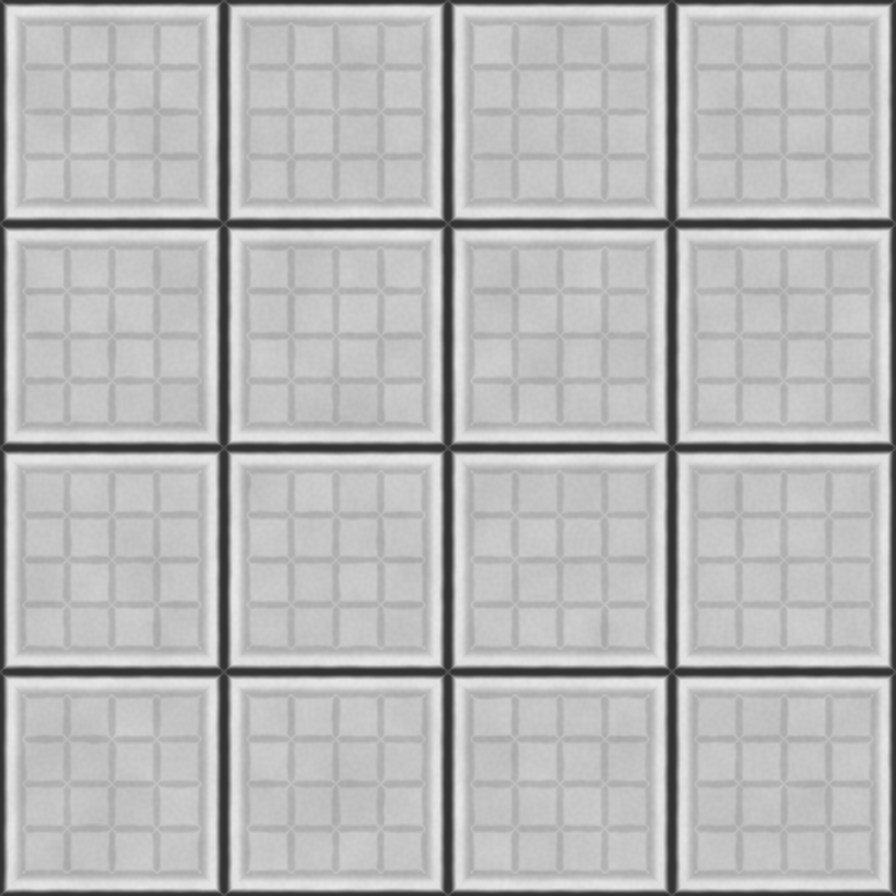
Reproduce this pattern procedurally as a Shadertoy shader.

```glsl
// Pale grey square tiles, four by four, parted by dark soft joints.
// Each tile has a bright mitred rim around four by four shallow pads;
// distances to the nearest edges give the shading, wrapped noise the wear.

const float TILES = 4.0;    // tiles across and down
const float PADS = 4.0;     // pads across one tile
const float BORDER = 0.1;   // rim width, in tiles
const float PITCH = 0.2;    // pad spacing, in tiles

const float JOINT_GREY = 0.2;
const float RIM_GREY = 0.88;
const float SLOPE_GREY = 0.715;
const float GROOVE_GREY = 0.69;
const float PAD_GREY = 0.775;

vec2 hash2(vec2 p) {
    vec3 q = fract(p.xyx * vec3(0.1031, 0.1030, 0.0973));
    q += dot(q, q.yzx + 33.33);
    return fract((q.xx + q.yz) * q.zy);
}

// Dot product of a lattice gradient with the offset from that lattice point
float gradientDot(vec2 cell, vec2 corner, vec2 f, float period) {
    float angle = 6.28318 * hash2(mod(cell + corner, period) + period).x;
    return dot(vec2(cos(angle), sin(angle)), f - corner);
}

// Gradient noise that wraps after a whole number of lattice cells
float wrapNoise(vec2 uv, float period) {
    vec2 p = uv * period;
    vec2 cell = floor(p);
    vec2 f = p - cell;
    vec2 w = f * f * f * (f * (f * 6.0 - 15.0) + 10.0);
    float low = mix(gradientDot(cell, vec2(0, 0), f, period),
                    gradientDot(cell, vec2(1, 0), f, period), w.x);
    float high = mix(gradientDot(cell, vec2(0, 1), f, period),
                     gradientDot(cell, vec2(1, 1), f, period), w.x);
    return mix(low, high, w.y);
}

// Soft diagonal where two perpendicular lines cross
float mitre(vec2 dist, float width, float reach) {
    float across = (dist.x - dist.y) / width;
    return exp(-across * across) * (1.0 - smoothstep(0.0, reach, max(dist.x, dist.y)));
}

// Pads and the grooves between them; edge is the distance to the tile edge
float padShade(vec2 local, vec2 tile, float edge, float wobble) {
    vec2 grid = (local - BORDER) / PITCH;
    vec2 lines = abs(grid - round(grid)) * PITCH;
    float inside = step(BORDER, edge);
    float dist = mix(BORDER - edge, min(lines.x, lines.y), inside);

    vec2 pad = clamp(floor(grid), 0.0, PADS - 1.0);
    float tint = (hash2(tile * PADS + pad + 7.0).x - 0.5) * 0.024;
    float groove = GROOVE_GREY + 0.055 * inside * mitre(lines, 0.011, 0.035);
    return mix(groove, PAD_GREY + tint, smoothstep(0.006, 0.026, dist + wobble));
}

// Whole tile: pads, sloping rim, then the dark joint
float tileShade(vec2 local, vec2 tile, float wobble) {
    vec2 edges = 0.5 - abs(local - 0.5);
    float edge = min(edges.x, edges.y);

    float pads = padShade(local, tile, edge, wobble);
    float rim = mix(RIM_GREY, SLOPE_GREY, smoothstep(0.054, 0.095, edge + wobble * 0.5));
    float face = mix(rim, pads, smoothstep(0.088, 0.1, edge));

    // Horizontal joints are slightly narrower
    float gap = min(edges.x, edges.y * 1.1);
    float joint = JOINT_GREY + 0.13 * mitre(edges, 0.009, 0.04);
    return mix(joint, face, smoothstep(0.008, 0.042, gap + wobble * 0.4));
}

void mainImage(out vec4 fragColor, in vec2 fragCoord) {
    vec2 uv = fragCoord / iResolution.xy;
    vec2 p = uv * TILES;

    // Wear: cloudy stains, fine grain and uneven grooves
    float cloud = wrapNoise(uv, 14.0) + 0.6 * wrapNoise(uv + 0.37, 37.0);
    float grain = wrapNoise(uv, 160.0);
    float wobble = 0.007 * wrapNoise(uv, 52.0);

    float grey = tileShade(fract(p), floor(p), wobble);
    grey += (0.032 * cloud + 0.022 * grain) * smoothstep(0.2, 0.7, grey);

    fragColor = vec4(vec3(clamp(grey, 0.0, 1.0)), 1.0);
}
```
